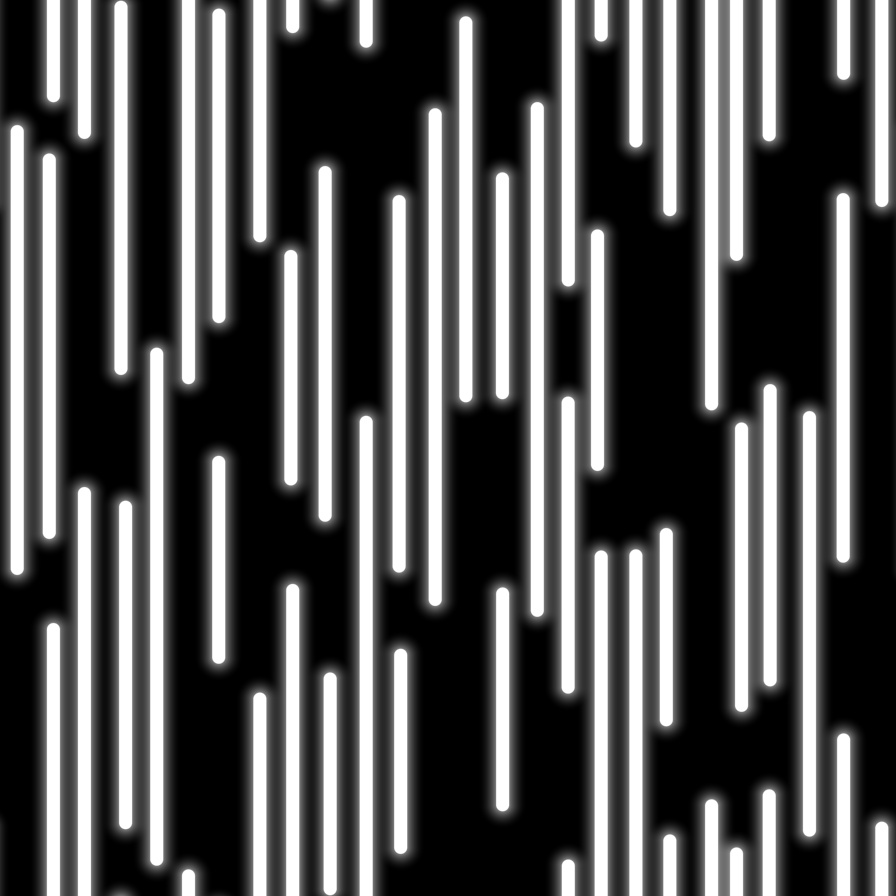
This pattern is drawn by a Shadertoy shader. Its source:

```glsl
// Glowing white vertical capsules scattered in jittered columns on black.

#define COLUMNS 26.0        // columns across the canvas
#define JITTER 0.11         // sideways shift, in columns, per column and per bar
#define RADIUS 0.0073       // half width of a bar
#define SOFTNESS 0.0009     // half width of the soft edge
#define GLOW_LEVEL 0.48     // glow brightness at the bar's edge
#define GLOW_REACH 0.020    // distance at which the glow ends
#define MIN_GAP 0.055       // least gap between bars of one column
#define LENGTH_ONE vec2(0.30, 0.62)  // length range, one bar in a column
#define LENGTH_TWO vec2(0.20, 0.44)  // length range, two bars in a column

// Integer hash: three values in 0..1 for each cell
vec3 hash3(vec2 cell) {
    uvec3 v = uvec3(ivec3(vec3(cell, 7.0) + 64.0));
    v = v * 1664525u + 1013904223u;
    v += v.yzx * v.zxy;
    v ^= v >> 16u;
    v += v.yzx * v.zxy;
    return vec3(v >> 8u) / 16777216.0;
}

// Distance to an upright capsule centred on the origin
float capsuleDistance(vec2 p, float fullLength) {
    float halfSpine = 0.5 * fullLength - RADIUS;
    p.y -= clamp(p.y, -halfSpine, halfSpine);
    return length(p) - RADIUS;
}

void mainImage(out vec4 fragColor, in vec2 fragCoord) {
    vec2 uv = fragCoord / iResolution.y;
    float edge = max(SOFTNESS, 0.6 / iResolution.y);
    float core = 0.0;
    float glow = 0.0;

    for (int i = -1; i <= 1; i++) {
        // Column: sideways shift, vertical offset, one or two bars
        float column = floor(uv.x * COLUMNS) + float(i);
        float id = mod(column, COLUMNS);
        vec3 columnRnd = hash3(vec2(id, 40.0));
        float bars = 1.0 + step(0.5, fract(id * 0.618));
        vec2 range = bars < 1.5 ? LENGTH_ONE : LENGTH_TWO;
        float slotHeight = 1.0 / bars;
        float y = uv.y + columnRnd.y;

        for (int j = -1; j <= 1; j++) {
            // Bar: random length, placed freely within its slot
            float slot = floor(y * bars) + float(j);
            vec3 rnd = hash3(vec2(id, mod(slot, bars)));
            float barLength = mix(range.x, range.y, rnd.x);
            float slack = slotHeight - barLength - MIN_GAP;
            float shift = JITTER * (columnRnd.x + rnd.z - 1.0) * 2.0;
            vec2 centre = vec2((column + 0.5 + shift) / COLUMNS,
                               (slot + 0.5) * slotHeight + (rnd.y - 0.5) * slack);
            float d = capsuleDistance(vec2(uv.x, y) - centre, barLength);

            // Solid core and additive falloff
            core = max(core, 1.0 - smoothstep(-edge, edge, d));
            float falloff = clamp(1.0 - max(d, 0.0) / GLOW_REACH, 0.0, 1.0);
            glow += GLOW_LEVEL * falloff * falloff;
        }
    }

    float light = mix(min(glow, 1.0), 1.0, core);
    fragColor = vec4(vec3(light), 1.0);
}
```
